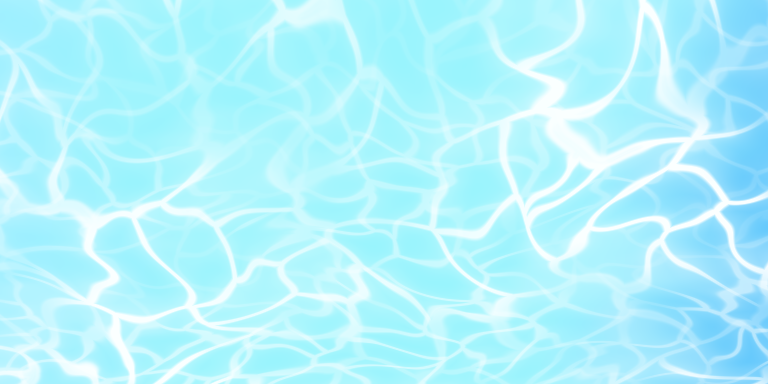
Give the GLSL for this texture, as a Shadertoy shader.

```glsl
const vec3 AQUA = vec3(0.59, 0.955, 0.99);
const vec3 SKY = vec3(0.61, 0.935, 1.0);
const vec3 DEEP = vec3(0.36, 0.77, 0.985);
const vec3 GLINT = vec3(0.985, 1.0, 1.0);

vec2 hash2(vec2 p) {
    vec2 k = vec2(dot(p, vec2(127.1, 311.7)), dot(p, vec2(269.5, 183.3)));
    return fract(sin(k) * 43758.55);
}

// Layered sines, roughly -1 to 1
float waves(vec2 p) {
    float sum = 0.0, amp = 0.5;
    for (int i = 0; i < 4; i++) {
        p = mat2(0.8, 0.6, -0.6, 0.8) * p * 1.7 + 1.3;
        sum += amp * sin(p.x + 1.5 * sin(p.y));
        amp *= 0.6;
    }
    return sum;
}

// Bends straight cell borders into flowing curves
vec2 ripple(vec2 p, float seed) {
    float freq = 1.4;
    for (int i = 0; i < 4; i++) {
        p += 0.42 / freq * sin(p.yx * freq + seed + vec2(0.0, 1.9));
        p = mat2(0.8, 0.6, -0.6, 0.8) * p;
        freq *= 1.75;
    }
    return p;
}

// Distance to the nearest cell border
float cellEdge(vec2 p) {
    vec2 cell = floor(p), f = fract(p), nearest = vec2(0.0), home = vec2(0.0);
    float best = 8.0;
    for (int y = -1; y <= 1; y++)
    for (int x = -1; x <= 1; x++) {
        vec2 g = vec2(x, y);
        vec2 r = g + hash2(cell + g) - f;
        if (dot(r, r) < best) {
            best = dot(r, r);
            nearest = r;
            home = g;
        }
    }
    float edge = 8.0;
    for (int y = -2; y <= 2; y++)
    for (int x = -2; x <= 2; x++) {
        vec2 g = home + vec2(x, y);
        vec2 r = g + hash2(cell + g) - f;
        vec2 across = r - nearest;
        if (dot(across, across) > 0.0001)
            edge = min(edge, dot(0.5 * (nearest + r), normalize(across)));
    }
    return edge;
}

// Bright net of light: thin lines that swell into rimmed ribbons
float caustic(vec2 p, float width, float soft, float seed) {
    float d = cellEdge(ripple(p, seed) + seed);
    float swell = smoothstep(0.2, 0.85, waves(p * 0.8 + seed));
    float w = width * (1.0 + 3.0 * swell);
    float core = 1.0 - smoothstep(w * 0.4, w + soft, d);
    float rim = swell * exp(-pow((d - w) / soft, 2.0));
    float strength = mix(0.3, 1.0, smoothstep(-0.6, 0.4, waves(p * 0.5 - seed)));
    float glow = 0.36 * exp(-d * 6.5);
    return strength * clamp(core * mix(0.85, 0.55, swell) + 0.4 * rim + glow, 0.0, 1.0);
}

void mainImage(out vec4 fragColor, in vec2 fragCoord) {
    vec2 uv = fragCoord / iResolution.y;
    float aspect = iResolution.x / iResolution.y;
    float across = uv.x / aspect;

    // Cells flatten toward the lower edge
    vec2 water = vec2(4.4 * uv.x, 8.0 * uv.y - 2.3 * uv.y * uv.y);

    // Water tint, deepest at the lower right
    float side = smoothstep(0.15, 0.5, abs(across - 0.45) + 0.06 * waves(water * 0.4));
    float depth = smoothstep(0.76, 1.06, across + 0.12 * (0.5 - uv.y)
                             + 0.035 * waves(water * vec2(0.4, 1.0)));
    vec3 color = mix(mix(AQUA, SKY, side), DEEP, depth);

    // Calm patch left of the middle
    vec2 calmOffset = (uv - vec2(0.43 * aspect, 0.55)) / vec2(0.34, 0.3);
    float calm = exp(-dot(calmOffset, calmOffset));

    // Broad net, fine net and soft haze
    float broad = caustic(water, 0.025, 0.05, 3.7) * (1.0 - 0.55 * calm);
    float fine = caustic(water * vec2(1.3, 1.6) + 5.0, 0.015, 0.07, 8.2)
               * mix(0.55, 0.3, smoothstep(0.1, 0.8, uv.y));
    float haze = 0.2 * smoothstep(-0.5, 0.9, waves(water * vec2(0.7, 1.1) + 2.0));
    float light = 1.0 - (1.0 - broad) * (1.0 - fine) * (1.0 - haze);

    fragColor = vec4(mix(color, GLINT, light), 1.0);
}
```
